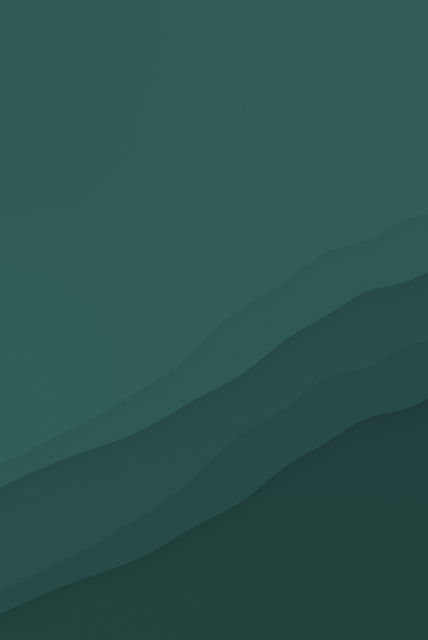
Give the GLSL for this background, as a Shadertoy shader.

```glsl
// Layered teal paper hills rising to the right under a plain, softly lit sky.
// Two ridge outlines, each a slanted line plus layered sines, are repeated
// lower down to make four sheets; each sheet is shaded just below its rim.

#define SKY_COLOR    vec3(0.198, 0.362, 0.341)
#define SHEET_1      vec3(0.186, 0.348, 0.327)
#define SHEET_2      vec3(0.167, 0.309, 0.299)
#define SHEET_3      vec3(0.156, 0.295, 0.285)
#define SHEET_4      vec3(0.134, 0.255, 0.244)
#define REPEAT_DROP  0.198
#define RIM_SHADE    0.07
#define RIM_DEPTH    0.022
#define GRAIN_AMOUNT 0.004
#define GRAIN_CELLS  384.0

const float PI = 3.14159;
const int WAVES = 12;

// Sine amplitudes in thousandths of the canvas height
const float UPPER_WAVES[WAVES] = float[WAVES](
    10.2, -21.9, 0.4, 2.8, 0.25, -0.26, -1.6, 0.8, 1.8, -2.3, 0.9, -0.75);
const float LOWER_WAVES[WAVES] = float[WAVES](
    -9.5, -13.5, 7.6, 0.1, 0.6, 1.8, -0.4, -0.6, -0.9, 1.8, -1.1, 0.3);

float hash(vec2 cell) {
    vec3 q = fract(cell.xyx * 0.1031);
    q += dot(q, q.yzx + 33.33);
    return fract((q.x + q.y) * q.z);
}

// Heights of the upper (x) and lower (y) ridge outlines
vec2 ridgeHeights(float x) {
    vec2 height = mix(vec2(0.2747, 0.2383), vec2(0.6654, 0.5755), x);
    for (int k = 0; k < WAVES; k++) {
        height += 0.001 * vec2(UPPER_WAVES[k], LOWER_WAVES[k])
                * sin(float(k + 1) * PI * x);
    }
    return height;
}

// Lays one sheet over the colour, darkest at its rim
vec3 addSheet(vec3 below, vec3 sheet, float depth, float shade) {
    float softness = 0.8 / iResolution.y;
    float rim = exp(-max(depth, 0.0) / RIM_DEPTH);
    return mix(below, sheet * (1.0 - shade * rim),
               smoothstep(-softness, softness, depth));
}

void mainImage(out vec4 fragColor, in vec2 fragCoord) {
    vec2 uv = fragCoord / iResolution.xy;
    vec2 ridges = ridgeHeights(uv.x);

    // Sky: a little dimmer in the upper left corner, greener low on the left
    vec3 color = SKY_COLOR;
    color *= 1.0 - 0.04 * smoothstep(0.6, 0.0, length(uv - vec2(0.0, 1.0)));
    color += vec3(-0.010, 0.010, 0.010)
           * smoothstep(0.45, 0.0, length(uv - vec2(0.0, 0.33)));

    // Sheets from back to front, two per repeat
    for (int i = 0; i < 2; i++) {
        vec2 depth = ridges - REPEAT_DROP * float(i) - uv.y;
        vec3 upper = i == 0 ? SHEET_1 : SHEET_3;
        vec3 lower = i == 0 ? SHEET_2 : SHEET_4;

        // Lower sheets are slightly lighter on the left
        lower += vec3(0.005, 0.006, 0.005) * (0.5 - uv.x);
        // The front sheet turns greener toward the bottom
        if (i == 1) lower += vec3(0.0, 0.007, -0.007) * smoothstep(0.3, 0.1, uv.y);

        color = addSheet(color, upper, depth.x, RIM_SHADE * 0.25);
        color = addSheet(color, lower, depth.y, RIM_SHADE);
    }

    // Fine paper grain
    vec2 cell = floor(uv * vec2(iResolution.x / iResolution.y, 1.0) * GRAIN_CELLS);
    color += GRAIN_AMOUNT * (hash(cell) - 0.5);

    fragColor = vec4(color, 1.0);
}
```
